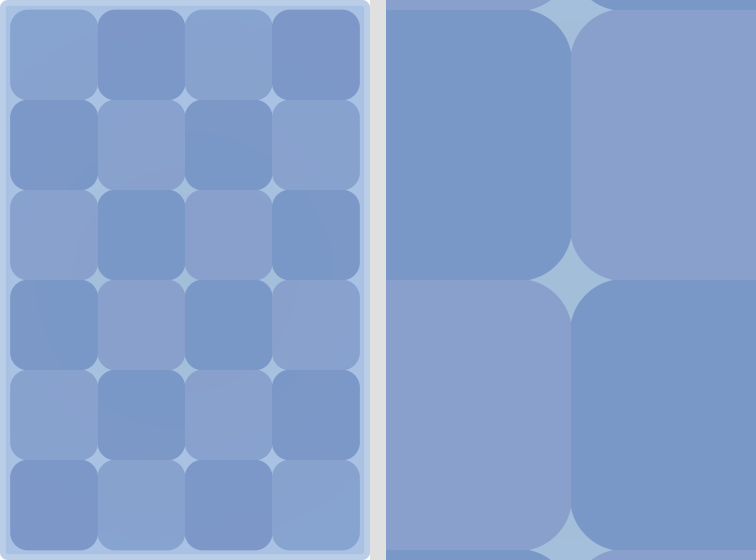
Left: the whole. Right: its middle third, enlarged.
This pattern is drawn by a WebGL 2 fragment shader. Its source:

```glsl
#version 300 es
precision highp float;
// Checkered panel of 4 by 6 rounded blue tiles in a pale rounded frame.

uniform vec2 u_resolution;
out vec4 fragColor;

// Signed distance to a rounded box centred at the origin.
float roundedBox(vec2 p, vec2 halfSize, float radius) {
    vec2 q = abs(p) - halfSize + radius;
    return length(max(q, 0.0)) + min(max(q.x, q.y), 0.0) - radius;
}

// Antialiased coverage of a signed distance.
float cover(float d) {
    return clamp(0.5 - d * u_resolution.y, 0.0, 1.0);
}

void main() {
    // Centred coordinates, canvas height = 1
    vec2 halfCanvas = 0.5 * u_resolution / u_resolution.y;
    vec2 p = gl_FragCoord.xy / u_resolution.y - halfCanvas;
    float outward = smoothstep(0.05, 0.55, length(p));

    // Frame and backing
    vec3 backing = mix(vec3(0.639, 0.745, 0.852), vec3(0.663, 0.761, 0.890),
                       smoothstep(0.0, 0.5, outward));
    vec3 color = mix(vec3(1.0), vec3(0.735, 0.808, 0.910),
                     cover(roundedBox(p, halfCanvas, 0.014)));
    color = mix(color, backing, cover(roundedBox(p, halfCanvas - 0.0104, 0.005)));

    // Tile grid
    vec2 gridHalf = halfCanvas - vec2(0.0187, 0.0178);
    vec2 tileSize = 2.0 * gridHalf / vec2(4.0, 6.0);
    vec2 grid = (p + gridHalf) / tileSize;
    vec2 id = clamp(floor(grid), vec2(0.0), vec2(3.0, 5.0));
    vec2 local = (grid - id - 0.5) * tileSize;

    // Alternating tones, each drifting slightly from the centre outward
    vec3 darkTile = mix(vec3(0.474, 0.597, 0.780), vec3(0.490, 0.594, 0.784), outward);
    vec3 lightTile = mix(vec3(0.538, 0.627, 0.800), vec3(0.530, 0.638, 0.812), outward);
    vec3 tile = mix(darkTile, lightTile, mod(id.x + id.y, 2.0));

    // Slight overlap closes the seams between neighbours
    float d = roundedBox(local, 0.5 * tileSize + 0.0006, 0.032);
    color = mix(color, tile, cover(d));

    fragColor = vec4(color, 1.0);
}
```
